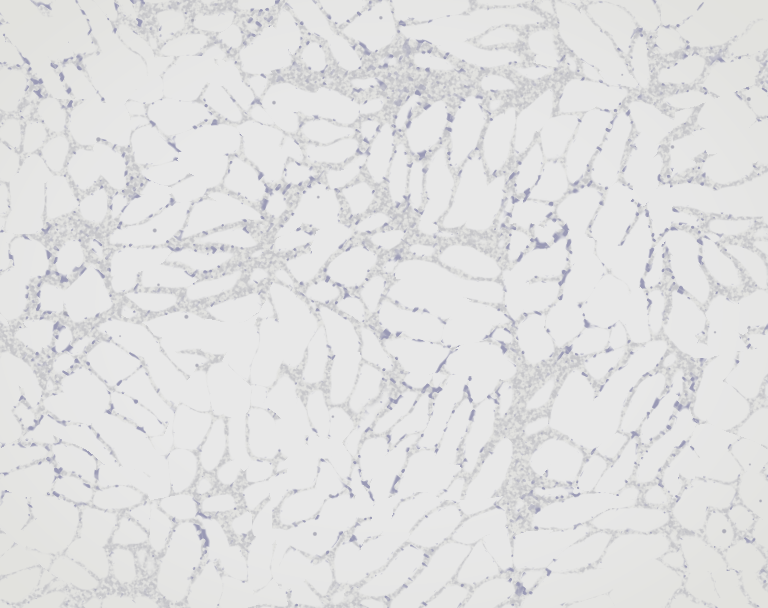
Reproduce this texture procedurally as a WebGL 2 fragment shader.

```glsl
#version 300 es
precision highp float;

uniform vec2 u_resolution;
out vec4 fragColor;

vec2 hash2(vec2 cell) {
  uvec2 v = uvec2(ivec2(cell)) * 1664525u + 1013904223u;
  for (int i = 0; i < 2; i++) {
    v.x += v.y * 1664525u;
    v.y += v.x * 1664525u;
    v ^= v >> 16u;
  }
  return vec2(v >> 8u) / 16777216.0;
}

float noise(vec2 p) {
  vec2 i = floor(p), f = fract(p);
  f = f * f * (3.0 - 2.0 * f);
  return mix(mix(hash2(i).x, hash2(i + vec2(1, 0)).x, f.x),
             mix(hash2(i + vec2(0, 1)).x, hash2(i + vec2(1, 1)).x, f.x), f.y);
}

mat2 rotation(float a) {
  return mat2(cos(a), sin(a), -sin(a), cos(a));
}

// Two exponential edge terms fused into one rounded distance
float roundMin(float a, float b, float k) {
  return -log(exp(-k * a) + exp(-k * b) + 1e-12) / k;
}

// Distance to the rounded border of a stretched Voronoi cell.
// A share "merge" of the borders is left out, joining neighbours.
float cellEdge(vec2 p, vec2 size, float seed, float k, float merge, out vec2 id) {
  vec2 q = p / size, base = floor(q), nearest = vec2(0);
  float best = 1e3;
  for (int y = -1; y <= 1; y++)
    for (int x = -1; x <= 1; x++) {
      vec2 c = base + vec2(x, y);
      vec2 r = c + 0.12 + 0.76 * hash2(c + seed) - q;
      if (dot(r, r) < best) { best = dot(r, r); nearest = r; id = c; }
    }
  float sum = 1e-12;
  for (int y = -2; y <= 2; y++)
    for (int x = -2; x <= 2; x++) {
      vec2 c = id + vec2(x, y);
      if (c == id || hash2(c + id + seed + 57.0).y < merge) continue;
      vec2 r = c + 0.12 + 0.76 * hash2(c + seed) - q;
      vec2 n = normalize(r - nearest);
      sum += exp(-k * dot(0.5 * (r + nearest), n) / length(n / size));
    }
  return -log(sum) / k;
}

void main() {
  vec2 p = gl_FragCoord.xy / u_resolution.y;
  float aa = 0.9 / u_resolution.y;

  // Wavy outlines
  vec2 w = p + 0.024 * (vec2(noise(p * 9.0), noise(p * 9.0 + 40.0)) - 0.5);
  w += 0.012 * (vec2(noise(p * 30.0 + 7.0), noise(p * 30.0 + 80.0)) - 0.5);

  // Grains, each with its own direction and arm proportions
  vec2 grain, arm;
  float grainEdge = cellEdge(w, vec2(0.22), 11.0, 110.0, 0.25, grain);
  vec2 traits = hash2(grain + 301.0);
  float seed = floor(traits.x * 900.0) + 20.0;
  vec2 armSize = mix(vec2(0.05, 0.056), vec2(0.04, 0.11), traits.y);
  vec2 turned = rotation(traits.x * 6.2832) * w;
  float armEdge = cellEdge(turned, armSize, seed, 210.0, 0.26, arm);
  float edge = roundMin(armEdge, grainEdge + 0.003, 210.0);

  // Gap width: closed in trunks, thin between arms, wide in pools
  float pool = noise(p * 8.0 + 19.0);
  float border = 1.0 - smoothstep(0.0, 0.04, grainEdge);
  float gap = -0.0012 + 0.0035 * smoothstep(0.15, 0.6, noise(p * 11.0 + 63.0))
            + 0.006 * smoothstep(0.5, 0.85, pool)
            + 0.004 * border * pool
            + 0.0025 * (noise(p * 90.0) - 0.5);
  float eutectic = 1.0 - smoothstep(-1.5 * aa, 1.5 * aa, edge - gap);

  // Bright matrix with a faint warm falloff
  vec2 centred = gl_FragCoord.xy / u_resolution - 0.5;
  float falloff = smoothstep(0.15, 0.55, dot(centred, centred) * 1.2);
  vec3 color = mix(vec3(0.908, 0.908, 0.908), vec3(0.885, 0.885, 0.872), falloff);

  // Fine granular filling
  vec2 t = rotation(0.6) * p;
  float grit = 0.6 * noise(t * 230.0) + 0.4 * noise(t * 370.0 + 5.0);
  vec3 filling = mix(vec3(0.885, 0.885, 0.875), vec3(0.775, 0.775, 0.79),
                     smoothstep(0.22, 0.82, grit));
  color = mix(color, filling, eutectic);

  // Blue-grey specks strung along the borders
  float cluster = noise(p * 9.0 + 110.0) - 0.5;
  float speck = smoothstep(0.7, 0.95, noise(t * 150.0 + 33.0) + 0.4 * cluster);
  float nearGap = 1.0 - smoothstep(-aa, 2.0 * aa, edge - gap - 0.0012);
  float rim = mix(0.45, 1.0, smoothstep(0.006, 0.002, abs(edge - gap)));
  color = mix(color, vec3(0.6, 0.6, 0.71), speck * nearGap * rim);

  // Rare dark inclusions
  vec2 spot = floor(p * 14.0), place = hash2(spot + 500.0);
  float radius = 0.001 + 0.0025 * place.y;
  float dotDist = length(p - (spot + 0.2 + 0.6 * place) / 14.0) - radius;
  float present = step(hash2(spot + 700.0).x, 0.12);
  color = mix(color, vec3(0.62, 0.62, 0.68),
              0.8 * present * (1.0 - smoothstep(-aa, aa, dotDist)));

  fragColor = vec4(color, 1.0);
}
```
